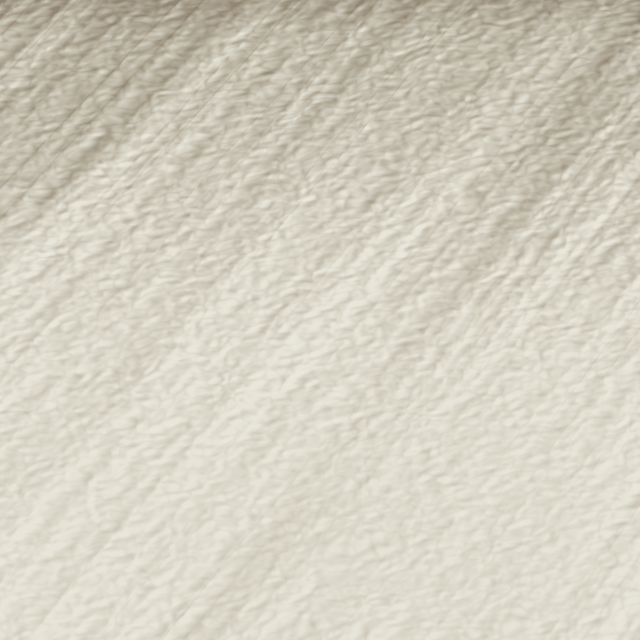
Give the GLSL for this texture, as a Shadertoy shader.

```glsl
// Pale cream grained leather under soft light, darkening toward the top edge.
// Long diagonal creases come from stretched noise; the fine tilted pebbling
// is a relief-lit noise height field joined with soft Voronoi cell borders.

#define DARK_TONE vec3(0.57, 0.525, 0.445)
#define LIGHT_TONE vec3(0.905, 0.897, 0.848)
#define CREASE_ANGLE 0.87
#define CREASE_FAN 0.15
#define GRAIN_ANGLE 0.3
#define CREASE_SCALE 47.0
#define GRAIN_SCALE vec2(52.0, 96.0)
#define CELL_SCALE vec2(40.0, 62.0)
#define CREASE_DEPTH 0.34
#define GRAIN_DEPTH 0.22
#define CELL_DEPTH 0.09

vec2 hash2(vec2 p) {
    vec3 q = fract(p.xyx * vec3(0.1031, 0.1030, 0.0973));
    q += dot(q, q.yzx + 33.33);
    return fract((q.xx + q.yz) * q.zy);
}

// Smooth value noise in -1..1
float noise(vec2 p) {
    vec2 i = floor(p), f = fract(p);
    f = f * f * (3.0 - 2.0 * f);
    float low = mix(hash2(i).x, hash2(i + vec2(1, 0)).x, f.x);
    float high = mix(hash2(i + vec2(0, 1)).x, hash2(i + vec2(1, 1)).x, f.x);
    return 2.0 * mix(low, high, f.y) - 1.0;
}

vec2 rotate(vec2 p, float angle) {
    float c = cos(angle), s = sin(angle);
    return vec2(c * p.x + s * p.y, c * p.y - s * p.x);
}

// Gap between the two nearest cell centres: 0 on a border
float cellGap(vec2 p) {
    vec2 i = floor(p), f = fract(p);
    float nearest = 8.0, second = 8.0;
    for (int y = -1; y <= 1; y++)
    for (int x = -1; x <= 1; x++) {
        vec2 cell = vec2(x, y);
        float d = length(cell + 0.1 + 0.8 * hash2(i + cell) - f);
        second = min(second, max(nearest, d));
        nearest = min(nearest, d);
    }
    return second - nearest;
}

// Long ridges: x runs along the crease, y across it
float creases(vec2 p) {
    float broad = noise(vec2(p.x * 0.7, p.y * CREASE_SCALE));
    float fine = noise(vec2(p.x * 1.2 + 7.0, p.y * CREASE_SCALE * 2.1 + 31.0));
    float groove = noise(vec2(p.x * 1.1 + 19.0, p.y * CREASE_SCALE * 0.8 + 57.0));
    float line = 1.0 - smoothstep(0.0, 0.24, abs(groove));
    return 0.42 * broad + 0.42 * fine - 0.36 * line + 0.09;
}

// Pebble height, tilted and stretched along the grain
float grainHeight(vec2 p) {
    return 0.6 * noise(p) + 0.4 * noise(p * vec2(1.9, 1.6) + 11.0);
}

void mainImage(out vec4 fragColor, in vec2 fragCoord) {
    vec2 uv = fragCoord / iResolution.xy;

    // Creases, closing slightly toward the top and fading in patches
    vec2 along = rotate(uv, CREASE_ANGLE);
    along.y *= 1.0 + CREASE_FAN * along.x;
    along.y += 0.004 * noise(uv * 1.8) + 0.0011 * noise(uv * 40.0);
    float crease = creases(along);
    float patches = 0.8 + 0.5 * noise(vec2(along.x * 1.6, along.y * 5.0) + 3.0);

    // Grain coordinates: finer with distance, broken up by the creases
    vec2 surface = vec2(uv.x, uv.y + 0.15 * uv.y * uv.y);
    vec2 grain = rotate(surface, GRAIN_ANGLE);
    grain += 0.006 * vec2(noise(uv * 24.0), noise(uv * 24.0 + 40.0));
    grain.x += 0.01 * crease;

    vec2 g = grain * GRAIN_SCALE;
    float relief = grainHeight(g) - grainHeight(g + vec2(-0.35, 0.6));
    float border = 1.0 - smoothstep(0.0, 0.45, cellGap(grain * CELL_SCALE));

    // Broad light: bright below, shaded above and to the upper left
    float shade = 0.925 - 0.38 * smoothstep(0.35, 1.03, uv.y)
                - 0.06 * uv.y * (1.0 - uv.x)
                - 0.26 * smoothstep(0.93, 1.02, uv.y)
                + 0.03 * noise(uv * 2.7 + 5.0);
    float contrast = mix(0.6, 1.25, smoothstep(0.1, 0.95, uv.y));

    float tone = shade + contrast * (CREASE_DEPTH * crease * patches
               + GRAIN_DEPTH * relief - CELL_DEPTH * (border - 0.35));

    // Soft shoulder keeps highlights creamy
    tone = min(tone, 0.95) + 0.09 * (1.0 - exp(-11.0 * max(tone - 0.95, 0.0)));
    fragColor = vec4(mix(DARK_TONE, LIGHT_TONE, max(tone, 0.0)), 1.0);
}
```
